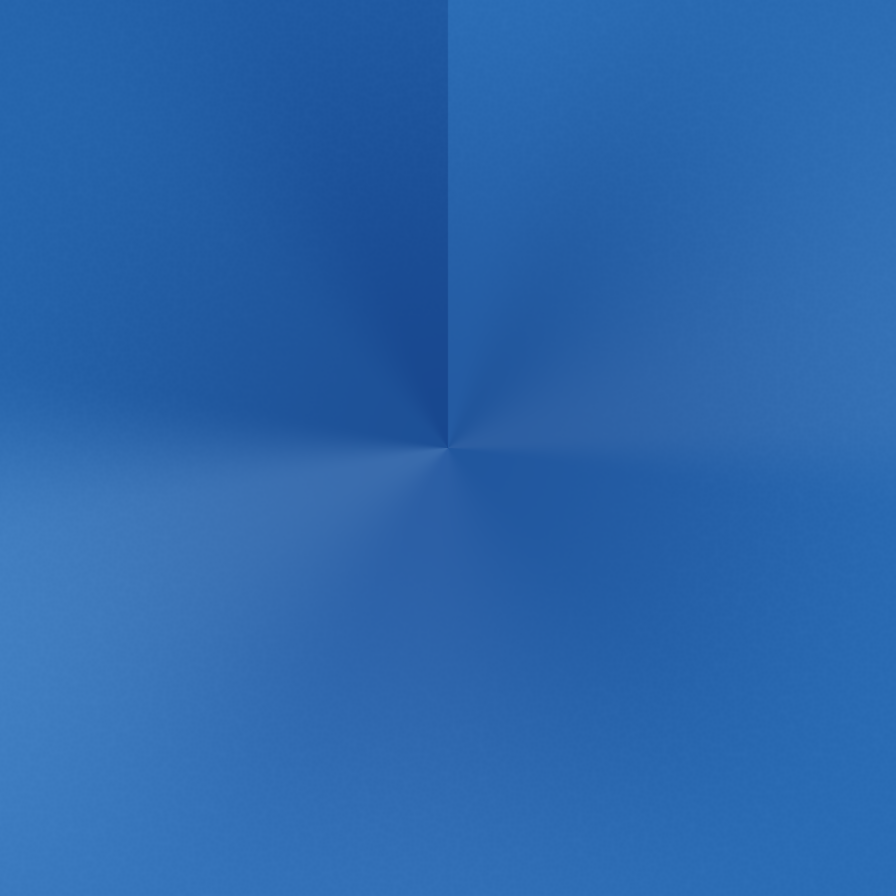
Write a three.js fragment shader that draws this background.

```glsl
// Draws a soft blue conic gradient with a seam at the top and a fine paper grain.
varying vec2 vUv;

const float TAU = 6.28319;
const vec2 CENTER = vec2(0.5);

// Tones in clockwise order from the top seam
const vec3 SEAM_LIGHT = vec3(0.175, 0.440, 0.725);
const vec3 UPPER_DIP = vec3(0.165, 0.420, 0.700);
const vec3 RIGHT_HAZE = vec3(0.210, 0.455, 0.725);
const vec3 RIGHT_DEEP = vec3(0.165, 0.425, 0.710);
const vec3 LOWER_BLUE = vec3(0.205, 0.455, 0.735);
const vec3 LEFT_GLOW = vec3(0.260, 0.505, 0.765);
const vec3 LEFT_SHADE = vec3(0.150, 0.400, 0.680);
const vec3 SEAM_DARK = vec3(0.130, 0.365, 0.650);

const vec3 CORE_SHADE = vec3(0.035, 0.085, 0.090);

vec2 hash2(vec2 p) {
  vec2 q = vec2(dot(p, vec2(127.1, 311.7)), dot(p, vec2(269.5, 183.3)));
  return fract(sin(q) * 43758.5);
}

// Distance to the nearest scattered point
float cellular(vec2 p) {
  vec2 cell = floor(p);
  vec2 local = fract(p);
  float nearest = 2.0;
  for (int y = -1; y <= 1; y++) {
    for (int x = -1; x <= 1; x++) {
      vec2 offset = vec2(float(x), float(y));
      vec2 d = offset + hash2(cell + offset) - local;
      nearest = min(nearest, dot(d, d));
    }
  }
  return sqrt(nearest);
}

vec3 blendTo(vec3 color, vec3 next, float start, float end, float turn) {
  return mix(color, next, smoothstep(start, end, turn));
}

// Colour around the circle, turn runs clockwise from 0 to 1
vec3 conicColor(float turn) {
  vec3 c = SEAM_LIGHT;
  c = blendTo(c, UPPER_DIP, 0.02, 0.09, turn);
  c = blendTo(c, RIGHT_HAZE, 0.09, 0.22, turn);
  c = blendTo(c, RIGHT_DEEP, 0.235, 0.275, turn);
  c = blendTo(c, LOWER_BLUE, 0.36, 0.53, turn);
  c = blendTo(c, LEFT_GLOW, 0.56, 0.70, turn);
  c = blendTo(c, LEFT_SHADE, 0.715, 0.785, turn);
  c = blendTo(c, SEAM_DARK, 0.86, 0.95, turn);
  return c;
}

// Conic sweep with a softened seam above the centre
vec3 sweep(vec2 p, float softness) {
  vec3 color = conicColor(fract(atan(p.x, p.y) / TAU));
  vec3 seam = mix(conicColor(1.0), conicColor(0.0),
                  smoothstep(-softness, softness, p.x));
  float onSeam = step(0.0, p.y) * step(abs(p.x), softness);
  return mix(color, seam, onSeam);
}

// Darkening that fades away from the centre
vec3 coreShade(float radius, float reach) {
  return CORE_SHADE * (1.0 - smoothstep(0.0, reach, radius));
}

// Fine mottling, centred near zero
float grain(vec2 uv, float scale) {
  return cellular(uv * scale) + 0.5 * cellular(uv * scale * 0.43) - 0.75;
}

void main() {
  vec2 p = vUv - CENTER;
  float radius = length(p);

  vec3 color = sweep(p, 0.001);
  color -= coreShade(radius, 0.65);
  color += 0.012 * grain(vUv, 190.0) * smoothstep(0.05, 0.4, radius);

  gl_FragColor = vec4(color, 1.0);
}
```
